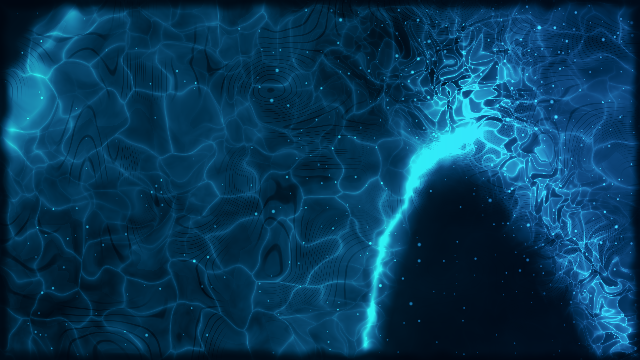
This background is drawn by a Shadertoy shader. Its source:

```glsl
// Deep-water light field: a caustic web, a glowing crest and a band of shards.
// Warped Voronoi edges, curve glows and specks add up to one scalar "tone",
// which a colour ramp turns from near-black navy into bright cyan.

float hash(vec2 p) {
    return fract(sin(dot(p, vec2(127.1, 311.7))) * 43758.5453);
}

vec2 hash2(vec2 p) {
    return vec2(hash(p), hash(p + 57.3));
}

float noise(vec2 p) {
    vec2 i = floor(p), f = fract(p);
    f = f * f * (3.0 - 2.0 * f);
    return mix(mix(hash(i), hash(i + vec2(1, 0)), f.x),
               mix(hash(i + vec2(0, 1)), hash(i + vec2(1, 1)), f.x), f.y);
}

float fbm(vec2 p) {
    float sum = 0.0, amp = 0.5;
    for (int i = 0; i < 4; i++) {
        sum += amp * noise(p);
        p = p * 2.03 + 11.7;
        amp *= 0.5;
    }
    return sum;
}

vec2 warp(vec2 p, float scale, float amount) {
    return p + amount * (vec2(noise(p * scale), noise(p * scale + 31.4)) - 0.5);
}

// x: gap between the two nearest cell points, y: random value of the cell
vec2 voronoi(vec2 p) {
    vec2 base = floor(p);
    float near = 9.0, second = 9.0, id = 0.0;
    for (int j = -1; j <= 1; j++)
    for (int i = -1; i <= 1; i++) {
        vec2 cell = base + vec2(i, j);
        float d = length(cell + 0.1 + 0.8 * hash2(cell) - p);
        if (d < near) { second = near; near = d; id = hash(cell + 7.7); }
        else second = min(second, d);
    }
    return vec2(second - near, id);
}

// Distance to a quadratic Bezier curve, walked in short segments
float curveDistance(vec2 p, vec2 a, vec2 b, vec2 c) {
    float d = 9.0;
    vec2 from = a;
    for (int i = 1; i <= 12; i++) {
        float t = float(i) / 12.0;
        vec2 to = mix(mix(a, b, t), mix(b, c, t), t), s = to - from;
        float h = clamp(dot(p - from, s) / dot(s, s), 0.0, 1.0);
        d = min(d, length(p - from - s * h));
        from = to;
    }
    return d;
}

float blob(vec2 p, vec2 centre, vec2 size) {
    vec2 q = (p - centre) / size;
    return exp(-dot(q, q));
}

float specks(vec2 p, float scale, float density) {
    vec2 cell = floor(p * scale);
    float radius = mix(0.08, 0.17, pow(hash(cell + 9.2), 3.0));
    float d = length(fract(p * scale) - 0.2 - 0.6 * hash2(cell));
    return step(hash(cell + 3.1), density) * smoothstep(radius, radius * 0.3, d);
}

vec3 ramp(float tone) {
    const vec3 stops[7] = vec3[7](
        vec3(0.00, 0.02, 0.06), vec3(0.00, 0.09, 0.16), vec3(0.00, 0.19, 0.32),
        vec3(0.05, 0.29, 0.47), vec3(0.11, 0.46, 0.66), vec3(0.15, 0.64, 0.78),
        vec3(0.20, 0.90, 0.95));
    vec3 c = stops[0];
    for (int i = 1; i < 7; i++) c = mix(c, stops[i], clamp(tone - float(i - 1), 0.0, 1.0));
    return c;
}

void mainImage(out vec4 fragColor, in vec2 fragCoord) {
    vec2 p = fragCoord / iResolution.y;
    float width = iResolution.x / iResolution.y;
    vec2 w = warp(warp(p, 7.0, 0.08), 20.0, 0.045);
    float cloud = fbm(p * 5.0 + 2.0), grain = fbm(w * 17.0 + 6.0);

    // Broad light and shade
    float tone = 1.7 + 1.2 * (cloud - 0.47) + 1.5 * (grain - 0.47);
    tone += 0.45 * blob(p, vec2(0.38, 0.66), vec2(0.34, 0.32));
    tone += 0.5 * blob(p, vec2(0.90, 0.15), vec2(0.22, 0.25));
    tone += 0.4 * blob(p, vec2(1.02, 0.48), vec2(0.16, 0.16));
    tone += 1.0 * blob(p, vec2(1.66, 0.58), vec2(0.22, 0.32));
    tone += 0.7 * blob(p, vec2(1.42, 0.88), vec2(0.16, 0.14));
    tone -= 0.8 * blob(p, vec2(0.10, 0.10), vec2(0.35, 0.25));
    tone -= 0.6 * blob(p, vec2(1.06, 0.86), vec2(0.22, 0.18));
    tone -= 0.9 * blob(p, vec2(1.62, 0.88), vec2(0.11, 0.10));

    // Caustic web, fine where dim, and dark ripples
    vec2 large = voronoi(w * 8.5), small = voronoi(w * 15.0 + 4.0);
    float lit = smoothstep(0.25, 0.75, noise(p * 8.0 + 5.0));
    tone += (0.2 + 0.9 * lit) * exp(-large.x * 22.0) + 0.6 * exp(-large.x * 5.0) - 0.1;
    tone += 0.7 * (1.0 - lit) * exp(-small.x * 14.0) + 0.3 * (small.y - 0.5);
    float turn = 6.0 * noise(p * 4.0 + 3.0);
    float ripple = sin(dot(w, vec2(cos(turn), sin(turn))) * 70.0);
    tone -= 0.7 * smoothstep(0.75, 1.0, ripple) * smoothstep(0.4, 0.7, noise(p * 9.0 + 8.0));

    // Dark hollow under the crest, and dark corner outside the left glow
    float crestX = 1.02 + p.y * (0.15 + 0.28 * p.y);
    float bandX = 1.68 - p.y * (0.45 + 0.40 * p.y) + 0.10 * (grain - 0.47);
    float hollow = smoothstep(0.0, 0.05, p.x - crestX) * smoothstep(-0.02, 0.08, bandX - p.x);
    tone = mix(tone, 0.1 + 0.9 * cloud, 0.95 * hollow);
    float corner = smoothstep(0.0, 0.09, 0.02 + 0.5 * (p.y - 0.65) - w.x);
    tone = mix(tone, 0.4, corner * smoothstep(0.74, 0.84, p.y));

    // Shards along the falling band and the spray above the crest
    float fall = curveDistance(p, vec2(1.28, 0.70), vec2(1.56, 0.51), vec2(1.73, 0.05));
    float band = exp(-pow(fall / 0.095, 2.0)) * (1.0 - 0.85 * hollow);
    float spray = blob(p, vec2(1.32, 0.77), vec2(0.16, 0.15));
    float mist = blob(p, vec2(1.18, 0.86), vec2(0.26, 0.16));
    vec2 shard = voronoi(warp(w, 30.0, 0.05) * 32.0);
    float glint = 2.4 * exp(-shard.x * 9.0) + 1.9 * (shard.y - 0.5) - 0.4;
    tone += band * (1.45 + glint) + spray * (0.9 + 0.8 * glint) + 0.45 * mist * glint;

    // Glowing crest with its wide head, and the left edge
    vec2 rough = warp(warp(p, 14.0, 0.02), 45.0, 0.016);
    float crest = curveDistance(rough, vec2(1.02, 0.03), vec2(1.07, 0.54), vec2(1.30, 0.63));
    float thick = 0.013 + 0.020 * smoothstep(0.42, 0.58, p.y);
    tone += 2.0 * exp(-pow(crest / thick, 2.0)) + 2.0 * exp(-crest / 0.045);
    tone += 1.9 * blob(rough, vec2(1.23, 0.58), vec2(0.085, 0.065));
    float edge = curveDistance(w, vec2(0.20, 0.97), vec2(0.13, 0.80), vec2(0.02, 0.62));
    tone += 2.1 * exp(-edge / 0.05) + 1.2 * blob(p, vec2(0.20, 0.95), vec2(0.03, 0.04));
    tone += 1.0 * blob(p, vec2(0.07, 0.70), vec2(0.08, 0.10));

    // Drifting specks, dense towards the upper right
    float density = 0.06 + 0.30 * smoothstep(0.7, 1.4, p.x) * (1.0 - 0.5 * hollow) + 0.25 * mist;
    tone += 3.0 * specks(p, 23.0, density) + 2.3 * specks(p + 0.37, 37.0, density);

    // Ragged dark border, then colour: greener at the left, bluer at the right
    vec2 soft = warp(p, 20.0, 0.02);
    vec2 rim = min(soft, vec2(width, 1.0) - soft);
    tone *= mix(0.2, 1.0, smoothstep(0.0, 0.035, min(rim.x, rim.y)));
    vec3 tint = mix(vec3(0.85, 1.06, 1.0), vec3(1.1, 0.97, 1.06), smoothstep(0.9, 1.6, p.x));
    fragColor = vec4(ramp(tone) * tint, 1.0);
}
```
